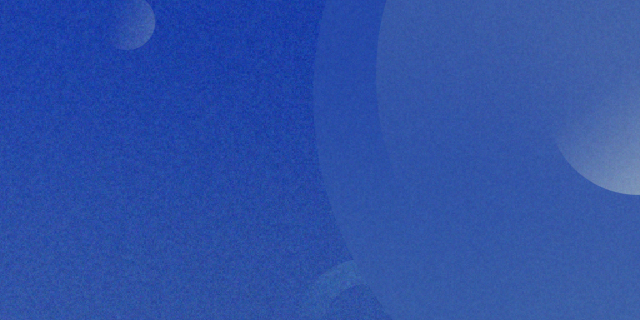
Give the GLSL for this background, as a WebGL 1 fragment shader.

```glsl
precision highp float;

uniform vec2 u_resolution;

const vec3 SKY_TOP = vec3(0.106, 0.247, 0.652);
const vec3 SKY_BOTTOM = vec3(0.190, 0.325, 0.640);
const vec3 DISC_TOP = vec3(0.148, 0.288, 0.660);
const vec3 DISC_BOTTOM = vec3(0.218, 0.360, 0.655);
const vec3 HAZE = vec3(0.252, 0.378, 0.655);
const vec3 TEAL = vec3(0.235, 0.405, 0.670);
const vec3 PEARL = vec3(0.560, 0.640, 0.735);
const vec3 MOON = vec3(0.300, 0.420, 0.685);

float hash(vec2 p) {
  vec3 q = fract(vec3(p.xyx) * 0.1031);
  q += dot(q, q.yzx + 33.33);
  return fract((q.x + q.y) * q.z);
}

float valueNoise(vec2 p) {
  vec2 cell = floor(p);
  vec2 f = fract(p);
  f = f * f * (3.0 - 2.0 * f);
  float low = mix(hash(cell), hash(cell + vec2(1.0, 0.0)), f.x);
  float high = mix(hash(cell + vec2(0.0, 1.0)), hash(cell + vec2(1.0)), f.x);
  return mix(low, high, f.y);
}

// Sharp speckle with a softer layer beneath, centred on zero
float grain(vec2 p, float seed) {
  float sharp = hash(floor(p * 256.0) + seed);
  float soft = valueNoise(p * 150.0 + seed);
  return 0.5 * sharp + 0.5 * soft - 0.5;
}

float circleDistance(vec2 p, vec2 center, float radius) {
  return length(p - center) - radius;
}

float ringDistance(vec2 p, vec2 center, float radius, float halfWidth) {
  return abs(circleDistance(p, center, radius)) - halfWidth;
}

float coverage(float dist, float softness) {
  return 1.0 - smoothstep(-softness, softness, dist);
}

// Fade from 0 at the start point to 1 at the end point
float linearFade(vec2 p, vec2 start, vec2 end) {
  vec2 axis = end - start;
  return clamp(dot(p - start, axis) / dot(axis, axis), 0.0, 1.0);
}

void main() {
  // Canvas height is one unit
  vec2 p = gl_FragCoord.xy / u_resolution.y;
  float edge = 0.8 / u_resolution.y;

  // Sky, a little paler at the far left
  vec3 color = mix(SKY_BOTTOM, SKY_TOP, smoothstep(-0.1, 1.0, p.y));
  color += 0.010 * (1.0 - smoothstep(0.0, 0.7, p.x));

  // Small moon, lit from the lower right
  float moon = coverage(circleDistance(p, vec2(0.397, 0.932), 0.088), edge);
  float moonLight = linearFade(p, vec2(0.345, 0.950), vec2(0.490, 0.895));
  color = mix(color, MOON, moon * moonLight * 0.85);

  // Ring rising from the lower edge
  float ring = coverage(ringDistance(p, vec2(1.146, -0.029), 0.181, 0.040), edge);
  float ringLight = linearFade(p, vec2(0.930, -0.040), vec2(1.110, 0.170));
  color = mix(color, TEAL, ring * ringLight * 0.75);

  // Great disc covering the right side
  float disc = coverage(circleDistance(p, vec2(2.086, 0.700), 1.107), edge);
  vec3 discColor = mix(DISC_BOTTOM, DISC_TOP, smoothstep(-0.1, 0.95, p.y));
  discColor += vec3(0.025, 0.018, 0.0) * smoothstep(1.3, 2.0, p.x);

  // Inner disc dissolving downwards
  float inner = coverage(circleDistance(p, vec2(2.034, 0.766), 0.859), edge);
  float innerFade = smoothstep(0.22, 1.0, p.y) * mix(0.65, 0.95, smoothstep(1.15, 2.0, p.x));
  discColor = mix(discColor, HAZE, inner * innerFade);

  // Pearl at the right edge, bright along its lower rim
  vec2 pearlCenter = vec2(1.995, 0.677);
  float pearl = coverage(circleDistance(p, pearlCenter, 0.286), edge);
  float pearlLight = linearFade(p, vec2(1.795, 0.680), vec2(2.000, 0.370));
  discColor = mix(discColor, PEARL, pearl * pow(pearlLight, 1.3) * 0.85);
  float glow = 1.0 - smoothstep(0.0, 0.45, length(p - pearlCenter));
  discColor += vec3(0.035, 0.028, 0.005) * glow;
  color = mix(color, discColor, disc);

  // Coloured grain, calmer on the great disc
  float strength = mix(0.165, 0.095, disc);
  vec3 tint = vec3(grain(p, 31.0), grain(p, 74.0), grain(p, 118.0));
  color += strength * mix(vec3(grain(p, 0.0)), tint, 0.6);

  gl_FragColor = vec4(clamp(color, 0.0, 1.0), 1.0);
}
```
